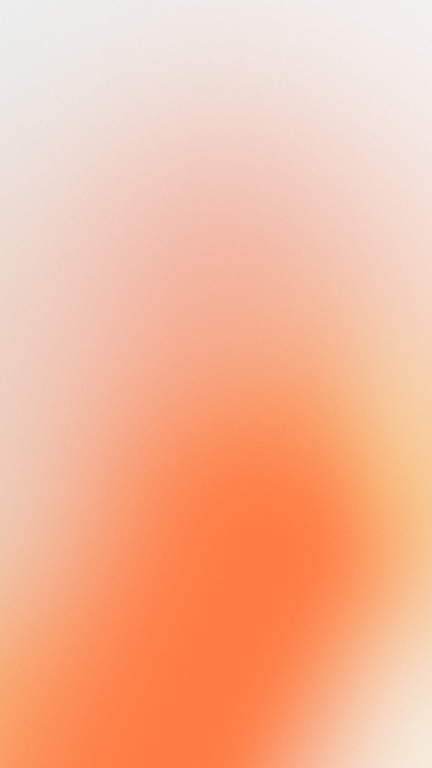
Reproduce this background procedurally as a Shadertoy shader.

```glsl
const vec3 COOL_WHITE = vec3(0.922, 0.933, 0.933);
const vec3 WARM_WHITE = vec3(0.957, 0.949, 0.945);
const vec3 BEIGE      = vec3(0.925, 0.840, 0.785);
const vec3 BLUSH      = vec3(0.963, 0.860, 0.825);
const vec3 PINK       = vec3(0.953, 0.710, 0.640);
const vec3 AMBER      = vec3(0.972, 0.800, 0.520);
const vec3 PEACH      = vec3(0.970, 0.760, 0.550);
const vec3 CREAM      = vec3(0.965, 0.930, 0.870);
const vec3 ORANGE     = vec3(1.000, 0.485, 0.265);

// Places and sizes are in canvas heights
const float REFERENCE_ASPECT = 0.5625;
const vec2 FLAME_BASE = vec2(0.185, -0.08);
const vec2 FLAME_TIP  = vec2(0.345, 0.27);
const float FLAME_SOFT_LEFT  = 0.25;
const float FLAME_SOFT_RIGHT = 0.17;
const float FLAME_POWER = 2.6;
const float GRAIN_CELLS  = 512.0;
const float GRAIN_AMOUNT = 0.012;

float hash(vec2 p) {
    return fract(sin(dot(p, vec2(12.9898, 78.233))) * 43758.5453);
}

// Soft elliptical light, 1 at its centre
float glow(vec2 p, vec2 centre, vec2 radius) {
    vec2 q = (p - centre) / radius;
    return exp(-dot(q, q));
}

// Slanted capsule with a wide left and a tight right falloff
float flame(vec2 p) {
    vec2 axis = FLAME_TIP - FLAME_BASE;
    vec2 q = p - FLAME_BASE;
    float along = clamp(dot(q, axis) / dot(axis, axis), 0.0, 1.0);
    float dist = length(q - axis * along);
    float side = dot(q, normalize(vec2(axis.y, -axis.x)));
    float softness = mix(FLAME_SOFT_LEFT, FLAME_SOFT_RIGHT,
                         smoothstep(-0.08, 0.12, side));
    return exp(-pow(dist / softness, FLAME_POWER));
}

void mainImage(out vec4 fragColor, in vec2 fragCoord) {
    vec2 uv = fragCoord / iResolution.xy;
    vec2 p = uv * vec2(REFERENCE_ASPECT, 1.0);

    // Pale backdrop
    vec3 lower = mix(BEIGE, BLUSH, uv.x);
    vec3 upper = mix(COOL_WHITE, WARM_WHITE, uv.x);
    vec3 color = mix(lower, upper, smoothstep(0.4, 1.0, uv.y));

    // Soft glows
    color = mix(color, PINK, glow(p, vec2(0.29, 0.58), vec2(0.23, 0.28)));
    color = mix(color, AMBER, 0.85 * glow(p, vec2(0.47, 0.33), vec2(0.20, 0.22)));
    color = mix(color, PEACH, glow(p, vec2(0.0, 0.06), vec2(0.25, 0.16)));
    color = mix(color, CREAM, glow(p, vec2(0.60, -0.02), vec2(0.16, 0.20)));

    // Orange core
    color = mix(color, ORANGE, flame(p));

    // Fine grain
    color += GRAIN_AMOUNT * (hash(floor(p * GRAIN_CELLS)) - 0.5);
    fragColor = vec4(clamp(color, 0.0, 1.0), 1.0);
}
```
